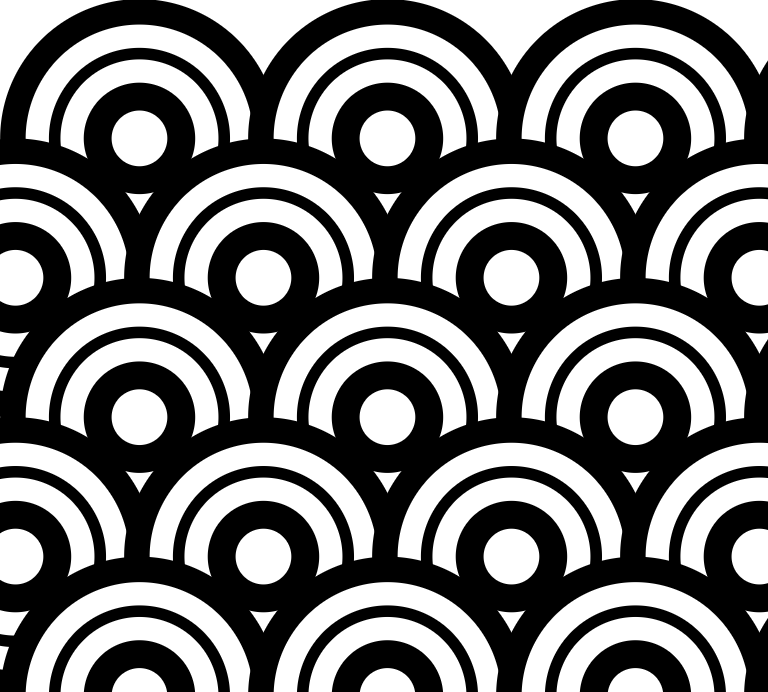
Write a WebGL 1 fragment shader that draws this pattern.

```glsl
precision highp float;

uniform vec2 u_resolution;

// Lengths are fractions of the canvas width.
const int ROWS = 5;
const int COLUMNS = 4;
const float PITCH = 0.3229;
const float ROW_STEP = 0.1815;
const vec2 FIRST_CENTRE = vec2(0.1816, 0.1802);
const float RADIUS = 0.1814;

// Ring edges are fractions of RADIUS.
const float EYE = 0.2;
const float PUPIL_RIM = 0.4;
const float THIN_INNER = 0.567;
const float THIN_OUTER = 0.65;
const float BAND_INNER = 0.817;

const vec3 INK = vec3(0.0);
const vec3 PAPER = vec3(1.0);

// Antialiased coverage of a disc at a given distance from its centre.
float disc(float dist, float radius, float pixel) {
    return clamp(0.5 + (radius - dist) / pixel, 0.0, 1.0);
}

// Concentric rings of one scale, from the outer band to the eye.
vec3 scaleColor(float dist, float pixel) {
    float paper = disc(dist, RADIUS * BAND_INNER, pixel);
    paper -= disc(dist, RADIUS * THIN_OUTER, pixel);
    paper += disc(dist, RADIUS * THIN_INNER, pixel);
    paper -= disc(dist, RADIUS * PUPIL_RIM, pixel);
    paper += disc(dist, RADIUS * EYE, pixel);
    return mix(INK, PAPER, paper);
}

void main() {
    float pixel = 1.0 / u_resolution.x;

    // Measure down from the top left corner.
    vec2 p = vec2(gl_FragCoord.x, u_resolution.y - gl_FragCoord.y) * pixel;
    vec3 color = PAPER;

    // Lower rows cover upper ones; each scale covers its left neighbour.
    for (int row = 0; row < ROWS; row++) {
        float rowIndex = float(row);
        float stagger = 0.5 * mod(rowIndex, 2.0);
        for (int column = 0; column < COLUMNS; column++) {
            vec2 cell = vec2(float(column) - stagger, rowIndex);
            vec2 centre = FIRST_CENTRE + cell * vec2(PITCH, ROW_STEP);
            float dist = distance(p, centre);
            color = mix(color, scaleColor(dist, pixel), disc(dist, RADIUS, pixel));
        }
    }

    gl_FragColor = vec4(color, 1.0);
}
```
